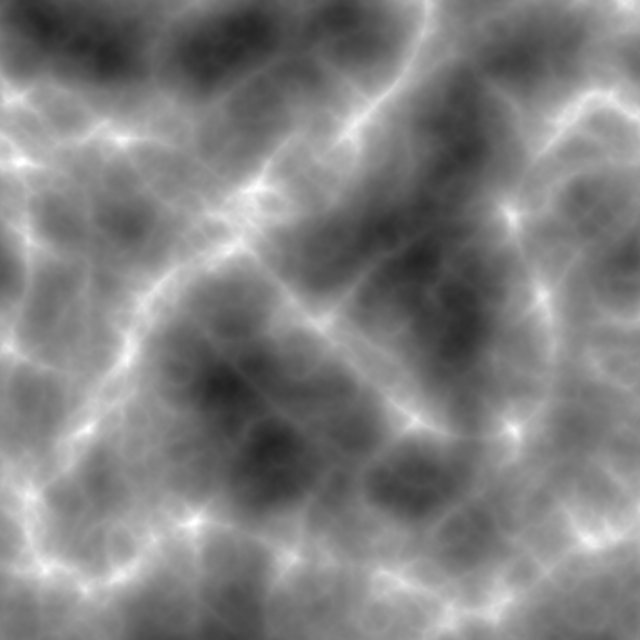
A Shadertoy shader for this texture:

```glsl
// Soft grey smoke crossed by pale creases: ridged fractal gradient noise.
// Each octave folds the noise at zero, which leaves thin bright ridges
// around dark rounded hollows; a decaying curve turns the sum into grey.

const float BASE_CELLS = 3.0;
const int OCTAVES = 6;
const float GAIN = 0.44;
const float QUARTER_PI = 0.78539816;

uint hashCell(uvec2 cell, uint seed) {
    uint h = cell.x * 1597u + cell.y * 51749u + seed * 7919u;
    h = (h ^ (h >> 15)) * 73244475u;
    h = (h ^ (h >> 13)) * 73244475u;
    return h ^ (h >> 16);
}

// One of eight compass directions, so many creases run straight or diagonal
vec2 gradientAt(vec2 cell, uint seed) {
    uint h = hashCell(uvec2(ivec2(cell)), seed);
    float angle = float(h & 7u) * QUARTER_PI;
    return vec2(cos(angle), sin(angle));
}

float cornerRamp(vec2 cell, vec2 local, vec2 corner, uint seed) {
    return dot(gradientAt(cell + corner, seed), local - corner);
}

float gradientNoise(vec2 p, uint seed) {
    vec2 cell = floor(p);
    vec2 f = p - cell;
    vec2 blend = f * f * f * (f * (f * 6.0 - 15.0) + 10.0);
    float low = mix(cornerRamp(cell, f, vec2(0, 0), seed),
                    cornerRamp(cell, f, vec2(1, 0), seed), blend.x);
    float high = mix(cornerRamp(cell, f, vec2(0, 1), seed),
                     cornerRamp(cell, f, vec2(1, 1), seed), blend.x);
    return mix(low, high, blend.y);
}

// Absolute value with its fold rounded over the given width
float softAbs(float x, float width) {
    return sqrt(x * x + width * width) - width;
}

// Zero on the ridges, rising into the hollows between them
float foldedNoise(vec2 p, float pixelSize, uint seed) {
    float total = 0.0;
    float amplitude = 1.0;
    for (int i = 0; i < OCTAVES; i++) {
        float n = gradientNoise(p, seed + uint(i));
        total += amplitude * softAbs(n, 0.5 * pixelSize);
        p = p * 2.0 + vec2(3.37, 5.71);
        pixelSize *= 2.0;
        amplitude *= GAIN;
    }
    return total;
}

// Dense hollows sink toward black, ridges stay close to white
float smokeTone(float depth) {
    return 1.1 * exp(-1.6 * depth) - 0.18;
}

// Calms the middle greys and stretches the darkest and lightest ones
float stretchTails(float tone, float middle) {
    float d = tone - middle;
    return clamp(0.5 + d * (0.92 + 2.0 * d * d), 0.0, 1.0);
}

void mainImage(out vec4 fragColor, in vec2 fragCoord) {
    vec2 uv = fragCoord / iResolution.y;
    vec2 p = uv * BASE_CELLS + vec2(7.4, 3.65);
    float depth = foldedNoise(p, BASE_CELLS / iResolution.y, 11u);
    float grey = stretchTails(smokeTone(depth), 0.485);
    fragColor = vec4(vec3(grey), 1.0);
}
```
